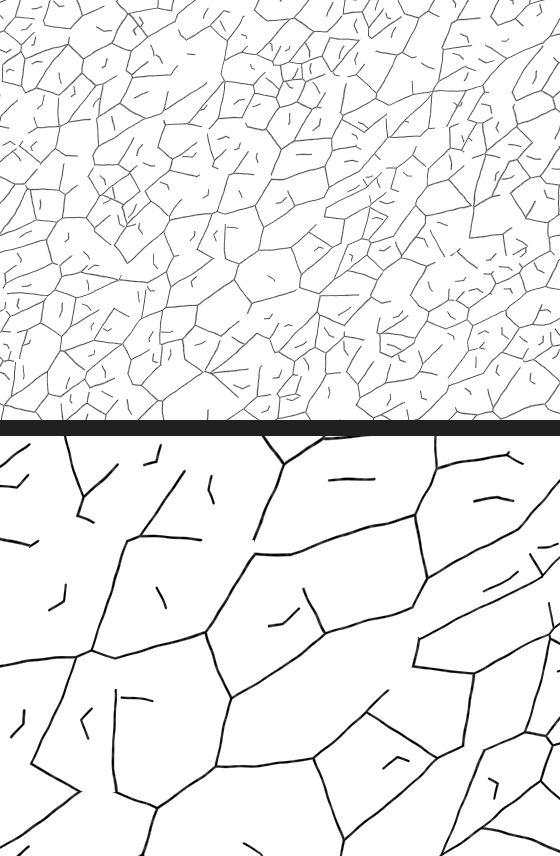
Top: the whole. Bottom: its middle third, enlarged.
Reproduce this texture procedurally as a Shadertoy shader.

```glsl
// Thin dark cracks on white: a thinned, diagonally stretched Voronoi network.
// Some cell borders break off partway, and many cells hold a short bent twig.
// Gradient noise bends the plane so that the cracks wander.

const float CELLS = 16.0;         // grid cells per canvas height
const float STRETCH = 1.25;       // elongation of cells along the grain
const float GRAIN_ANGLE = 0.72;
const float MISSING_SITES = 0.3;  // share of grid cells left without a site
const float BROKEN_EDGES = 0.36;  // share of borders that stop partway
const float TWIG_SHARE = 0.72;
const float LINE_WIDTH = 0.00174;
const vec3 PAPER = vec3(1.0);
const vec3 INK = vec3(0.0);

vec3 hash32(vec2 p) {
    vec3 h = fract(p.xyx * vec3(0.1031, 0.1030, 0.0973));
    h += dot(h, h.yxz + 33.33);
    return fract((h.xxy + h.yzz) * h.zyx);
}

float gradientDot(vec2 corner, vec2 offset) {
    float angle = 6.2832 * hash32(corner).x;
    return dot(vec2(cos(angle), sin(angle)), offset);
}

float gradientNoise(vec2 p) {
    vec2 i = floor(p), f = p - i;
    vec2 u = f * f * f * (f * (f * 6.0 - 15.0) + 10.0);
    vec2 e = vec2(1.0, 0.0);
    return mix(mix(gradientDot(i, f), gradientDot(i + e, f - e), u.x),
               mix(gradientDot(i + e.yx, f - e.yx), gradientDot(i + 1.0, f - 1.0), u.x), u.y);
}

vec2 wander(vec2 p, float frequency, float amount) {
    vec2 q = p * frequency;
    return amount * vec2(gradientNoise(q + 17.3), gradientNoise(q + 71.9));
}

float segmentDistance(vec2 p, vec2 a, vec2 b) {
    vec2 ab = b - a;
    float t = clamp(dot(p - a, ab) / dot(ab, ab), 0.0, 1.0);
    return length(p - a - t * ab);
}

// Finds the grid cell that owns the nearest site
vec2 nearestCell(vec2 q) {
    vec2 base = floor(q), best = base;
    float bestDistance = 1e5;
    for (int y = -2; y <= 2; y++)
    for (int x = -2; x <= 2; x++) {
        vec2 id = base + vec2(x, y);
        vec3 h = hash32(id);
        vec2 r = id + h.xy - q;
        float d = dot(r, r);
        if (h.z > MISSING_SITES && d < bestDistance) {
            bestDistance = d;
            best = id;
        }
    }
    return best;
}

// Distance to the border of two sites, cut off along its length if broken
float borderDistance(vec2 q, vec2 a, vec2 b, vec2 scale) {
    vec2 normal = normalize(b - a);
    vec2 tangent = vec2(-normal.y, normal.x);
    tangent *= tangent.x < 0.0 ? -1.0 : 1.0;
    vec2 fromMiddle = q - 0.5 * (a + b);
    vec3 h = hash32((a + b) * 37.0);
    float cut = h.x < BROKEN_EDGES ? (h.y - 0.5) * 0.8 : 1e3;
    float beyond = max(dot(fromMiddle, tangent) - cut, 0.0);
    return length(vec2(dot(fromMiddle, normal), beyond)) / length(normal * scale);
}

float networkDistance(vec2 q, vec2 cell, vec2 site, vec2 scale) {
    float d = 1.0;
    for (int y = -3; y <= 3; y++)
    for (int x = -3; x <= 3; x++) {
        vec2 id = cell + vec2(x, y);
        vec3 h = hash32(id);
        if (id != cell && h.z > MISSING_SITES)
            d = min(d, borderDistance(q, site, id + h.xy, scale));
    }
    return d;
}

// A short stroke with one bend, set near the middle of a cell
float twigDistance(vec2 p, vec2 cell) {
    vec3 h = hash32(cell + 53.7);
    vec3 k = hash32(cell + 91.2);
    if (h.x > TWIG_SHARE) return 1.0;
    float angle = 3.1416 * h.y;
    float bend = angle + 2.4 * (k.z - 0.5);
    vec2 middle = 0.012 * (k.xy - 0.5);
    vec2 armA = mix(0.009, 0.022, h.z) * vec2(cos(angle), sin(angle));
    vec2 armB = mix(0.006, 0.018, k.x) * vec2(cos(bend), sin(bend));
    return min(segmentDistance(p, middle, middle + armA),
               segmentDistance(p, middle, middle - armB));
}

float lineCoverage(float d, float width, float pixel) {
    float inner = max(0.5 * width - 0.5 * pixel, 0.0);
    float outer = 0.5 * width + 0.7 * pixel;
    return min(width / pixel, 1.0) * clamp((outer - d) / (outer - inner), 0.0, 1.0);
}

void mainImage(out vec4 fragColor, in vec2 fragCoord) {
    vec2 p = fragCoord / iResolution.y;
    vec2 bent = p + wander(p, 3.0, 0.03) + wander(p, 13.0, 0.006) + wander(p, 55.0, 0.0014);

    // Turn to the grain, then squeeze into grid space
    vec2 along = vec2(cos(GRAIN_ANGLE), sin(GRAIN_ANGLE));
    vec2 turned = vec2(dot(bent, along), dot(bent, vec2(-along.y, along.x)));
    vec2 scale = CELLS * vec2(1.0 / STRETCH, STRETCH);
    vec2 q = turned * scale;

    vec2 cell = nearestCell(q);
    vec2 site = cell + hash32(cell).xy;
    float d = min(networkDistance(q, cell, site, scale), twigDistance((q - site) / scale, cell));

    // Slightly uneven ink
    float strength = clamp(0.93 + 0.3 * gradientNoise(p * 190.0), 0.0, 1.0);
    float ink = strength * lineCoverage(d, LINE_WIDTH, 1.0 / iResolution.y);
    fragColor = vec4(mix(PAPER, INK, ink), 1.0);
}
```
